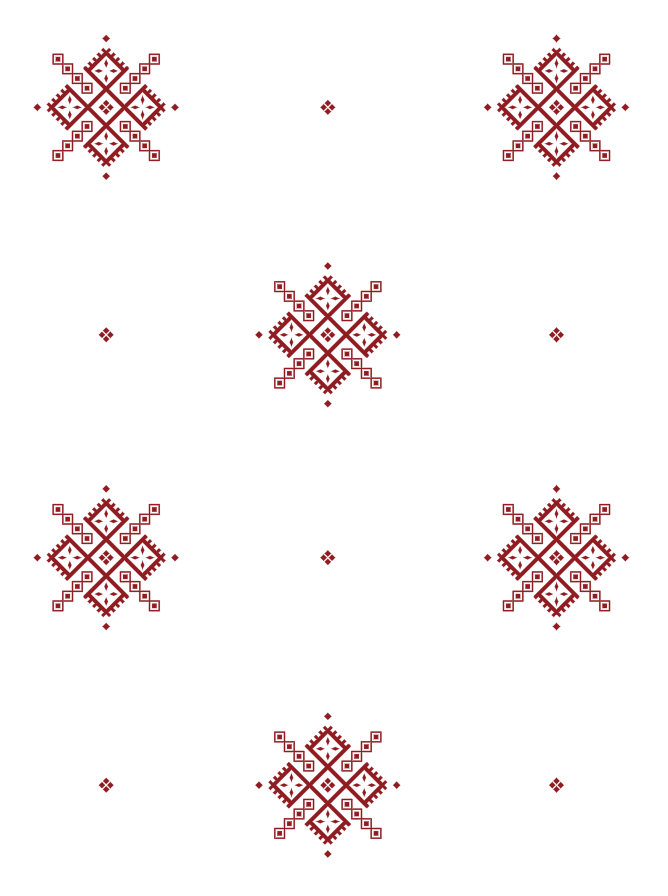
This pattern is drawn by a WebGL 2 fragment shader. Its source:

```glsl
#version 300 es
precision highp float;
// Cross-stitch style red rosettes on white, alternating with tiny four-diamond
// sprigs in a checkered half-drop. Each rosette is a distance field folded by
// symmetry: crossing bars, toothed edges, petals and chains of small squares.

uniform vec2 u_resolution;
out vec4 outColor;

// Lengths are in design units; the canvas is UNITS_HIGH of them tall.
const float UNITS_HIGH = 768.0;
const float PERIOD = 386.0;                 // distance between like rosettes
const vec2 ORIGIN = vec2(91.0, 676.0);      // centre of one rosette
const vec2 HALF_DROP = vec2(190.0, -195.0); // step to the other rosette

const vec3 PAPER = vec3(1.0);
const vec3 RED = vec3(0.56, 0.11, 0.13);

const float INNER_BAR = 11.1;   // bar distances along the 45 degree axes
const float OUTER_BAR = 33.0;
const float BAR_HALF = 1.7;
const float BAR_REACH = 37.3;
const float TOOTH_GAPS = 4.0;   // gaps between teeth on one edge
const vec2 TOOTH_HALF = vec2(2.4, 1.3);

const float CELL_CENTRE = 31.2; // cells lie on the upright axes
const float PETAL_OFFSET = 6.4;
const vec2 PETAL_HALF = vec2(3.6, 1.6);

const float CHAIN_START = 16.4; // chains run along the diagonals
const float CHAIN_STEP = 8.3;
const float CHAIN_LAST = 3.0;
const float CHAIN_LINE = 0.65;
const float CHAIN_DOT = 2.0;

const float SPRIG_OFFSET = 3.6;
const float SPRIG_HALF = 2.8;
const float TIP_OFFSET = 59.0;
const float TIP_HALF = 3.2;

vec2 repeatCell(vec2 p) {
  return p - PERIOD * round(p / PERIOD);
}

// Fold all eight symmetric sectors onto the one beside the x axis.
vec2 foldEight(vec2 p) {
  p = abs(p);
  return p.x > p.y ? p : p.yx;
}

float box(vec2 p, vec2 halfSize) {
  vec2 d = abs(p) - halfSize;
  return length(max(d, 0.0)) + min(max(d.x, d.y), 0.0);
}

float rhombus(vec2 p, vec2 halfSize) {
  p = abs(p) / halfSize;
  return (p.x + p.y - 1.0) * halfSize.x * halfSize.y / length(halfSize);
}

float sprig(vec2 p) {
  return rhombus(foldEight(p) - vec2(SPRIG_OFFSET, 0.0), vec2(SPRIG_HALF));
}

// Inner bar, outer edge and its teeth, for one direction of the lattice.
float toothedBars(vec2 r) {
  float inner = box(r - vec2(INNER_BAR, 0.0), vec2(BAR_HALF, BAR_REACH));
  float span = OUTER_BAR - INNER_BAR;
  vec2 edgeCentre = vec2(OUTER_BAR, INNER_BAR + 0.5 * span);
  float edge = box(r - edgeCentre, vec2(BAR_HALF, 0.5 * span + BAR_HALF));
  float pitch = span / TOOTH_GAPS;
  float index = clamp(round((r.y - INNER_BAR) / pitch), 0.0, TOOTH_GAPS);
  vec2 toothCentre = vec2(OUTER_BAR + TOOTH_HALF.x, INNER_BAR + pitch * index);
  return min(inner, min(edge, box(r - toothCentre, TOOTH_HALF)));
}

// Linked outlined squares, each with a solid square inside.
float squareChain(vec2 p) {
  p = abs(p);
  float along = 0.5 * (p.x + p.y) - CHAIN_START;
  float index = clamp(round(along / CHAIN_STEP), 0.0, CHAIN_LAST);
  vec2 q = p - (CHAIN_START + CHAIN_STEP * index);
  float outline = abs(box(q, vec2(0.5 * CHAIN_STEP))) - CHAIN_LINE;
  return min(outline, box(q, vec2(CHAIN_DOT)));
}

float rosette(vec2 p) {
  vec2 r = abs(vec2(p.x + p.y, p.x - p.y)) * inversesqrt(2.0);
  float d = min(toothedBars(r), toothedBars(r.yx));
  vec2 f = foldEight(p);
  vec2 cell = foldEight(f - vec2(CELL_CENTRE, 0.0));
  d = min(d, rhombus(cell - vec2(PETAL_OFFSET, 0.0), PETAL_HALF));
  d = min(d, rhombus(f - vec2(TIP_OFFSET, 0.0), vec2(TIP_HALF)));
  return min(d, min(squareChain(p), sprig(p)));
}

void main() {
  float pixel = UNITS_HIGH / u_resolution.y;
  vec2 p = gl_FragCoord.xy * pixel - ORIGIN;

  // Two interleaved lattices of rosettes, with sprigs in the gaps.
  float d = min(rosette(repeatCell(p)), rosette(repeatCell(p - HALF_DROP)));
  d = min(d, sprig(repeatCell(p - vec2(HALF_DROP.x, 0.0))));
  d = min(d, sprig(repeatCell(p - vec2(0.0, HALF_DROP.y))));

  float ink = 1.0 - smoothstep(-0.7 * pixel, 0.7 * pixel, d);
  outColor = vec4(mix(PAPER, RED, ink), 1.0);
}
```
